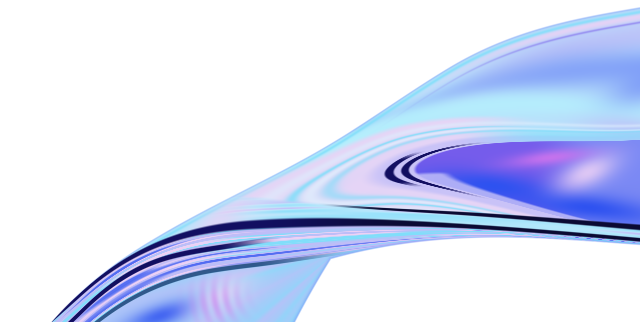
This background is drawn by a WebGL 1 fragment shader. Its source:

```glsl
precision highp float;
// A glassy iridescent ribbon sweeping over white from lower left to upper right.
// Cubic curves bound its folds, nested hairpins shape the loop and the eye, and
// stretched noise and soft blobs add reflections. y points down.
uniform vec2 u_resolution;

const vec2 CANVAS = vec2(7.68, 3.88);
const float HAIRPIN_WIDTH = 0.344, EYE_TIP = 4.98;
const vec3 PALE = vec3(0.87, 0.93, 0.99), ICE = vec3(0.71, 0.94, 0.99);
const vec3 CYAN = vec3(0.50, 0.87, 0.98), LAVENDER = vec3(0.75, 0.74, 0.97);
const vec3 PINK = vec3(0.93, 0.82, 0.96), ORCHID = vec3(0.80, 0.45, 0.93);
const vec3 PERI = vec3(0.49, 0.61, 0.97), BLUE = vec3(0.18, 0.32, 0.94);
const vec3 VIOLET = vec3(0.46, 0.36, 0.92), NAVY = vec3(0.07, 0.06, 0.38);
const vec3 INK = vec3(0.04, 0.04, 0.20), TEAL = vec3(0.12, 0.30, 0.50);

float hash(vec2 p) { return fract(sin(dot(p, vec2(41.3, 289.1))) * 4375.5); }

float noise(vec2 p) {
  vec2 i = floor(p), f = fract(p), o = vec2(1, 0);
  f *= f * (3.0 - 2.0 * f);
  return mix(mix(hash(i), hash(i + o), f.x), mix(hash(i + o.yx), hash(i + 1.0), f.x), f.y);
}

// Cubic between knots (x, y, slope), straight beyond both ends
float segment(float x, vec3 a, vec3 b) {
  float h = b.x - a.x, t = clamp((x - a.x) / h, 0.0, 1.0), k = 1.0 - t;
  return k * k * (a.y * (1.0 + 2.0 * t) + h * a.z * t)
       + t * t * (b.y * (3.0 - 2.0 * t) - h * b.z * k)
       + a.z * min(x - a.x, 0.0) + b.z * max(x - b.x, 0.0);
}

float curve(float x, vec3 a, vec3 b, vec3 c) {
  return x < b.x ? segment(x, a, b) : segment(x, b, c);
}

float glow(float d, float w) { return exp(-d * d / (w * w)); }
float band(float d, float w) { return 1.0 - smoothstep(w * 0.6, w + 0.012, abs(d)); }

float blob(vec2 p, float x, float y, float rx, float ry, float slope) {
  vec2 q = p - vec2(x, y);
  return glow(length(vec2(q.x / rx, (q.y - slope * q.x) / ry)), 1.0);
}

float topEdge(float x) {
  vec3 joint = vec3(4.2, 1.59, -0.64);
  return x < joint.x
    ? curve(x, vec3(0.62, 3.88, -1.15), vec3(2, 2.79, -0.58), joint)
    : curve(x, joint, vec3(5.4, 0.81, -0.6), vec3(7.68, 0.09, -0.17));
}

// Broad sheen above the folds; e is the depth below the top edge
vec3 sheen(vec2 p, float e) {
  float right = smoothstep(4.3, 7.0, p.x);
  float streak = noise(vec2(p.x * 0.5, e * 9.0 - p.x));
  vec3 c = mix(mix(CYAN, PALE, 0.35 + 0.4 * streak), mix(ICE, LAVENDER, 0.3), right);
  c = mix(c, LAVENDER, 0.75 * right * glow(e - 0.34, 0.22));
  float sweep = curve(p.x, vec3(4.6, 1.42, -0.4), vec3(6, 0.98, -0.2), vec3(7.68, 0.82, 0));
  c = mix(c, PERI, (0.25 + 0.6 * right) * glow(p.y - sweep, 0.06 + 0.17 * right));
  float shine = curve(p.x, vec3(4.4, 1.62, -0.4), vec3(6, 1.25, -0.05), vec3(7.68, 1.36, 0.1));
  c = mix(c, ICE, 0.8 * glow(p.y - shine, 0.15));
  c = mix(c, PERI, 0.85 * blob(p, 7.75, 1.0, 0.45, 0.25, -0.3));
  c = mix(c, LAVENDER, 0.8 * blob(p, 7.6, 1.58, 0.6, 0.16, 0.1));
  // Thin rim reflections
  c = mix(c, PINK, 0.8 * right * glow(e - 0.11, 0.05));
  c = mix(c, VIOLET, 0.5 * right * glow(e - 0.18, 0.014));
  c = mix(c, CYAN, 0.8 * glow(e - 0.055, 0.022));
  return mix(c, PERI, 0.6 * glow(e, 0.018));
}

// Nested hairpins; s is the x of the tip, d the offset from their axis
vec3 hairpins(vec3 c, vec2 p, float s, float d) {
  float fade = 1.0 - smoothstep(5.4, 6.6, p.x) * step(d, 0.0);
  c = mix(c, PINK, 0.85 * fade * smoothstep(2.0, 2.7, s));
  c = mix(c, PALE, 0.6 * glow(s - 3.1, 0.25));
  c = mix(c, CYAN, 0.85 * fade * glow(s - 3.5, 0.1));
  c = mix(c, PALE, 0.8 * glow(s - 3.72, 0.12));
  c = mix(c, CYAN, 0.6 * glow(s - 3.95, 0.11));
  c = mix(c, LAVENDER, 0.75 * smoothstep(4.3, 4.6, s));
  c = mix(c, CYAN, 0.6 * (1.0 - fade) * glow(s - 4.5, 0.8));
  c = mix(c, NAVY, band(s - 4.67, 0.06) * band(d, 0.21));
  c = mix(c, NAVY, band(s - 4.86, 0.05) * band(d, 0.34));
  // Eye interior
  vec3 eye = mix(VIOLET, BLUE, blob(p, 5.9, 2.24, 0.75, 0.17, 0.12));
  eye = mix(eye, PERI, 0.7 * smoothstep(6.3, 7.2, p.x));
  eye = mix(eye, BLUE, blob(p, 7.0, 2.49, 0.95, 0.16, 0.13));
  eye = mix(eye, PINK, 0.85 * blob(p, 7.05, 2.08, 0.35, 0.18, -0.35));
  eye = mix(eye, ORCHID, 0.9 * blob(p, 6.6, 1.9, 0.5, 0.09, -0.12));
  eye = mix(eye, LAVENDER, 0.85 * band(s - EYE_TIP, 0.42) * smoothstep(0.03, 0.08, d));
  return mix(c, eye, smoothstep(EYE_TIP - 0.03, EYE_TIP + 0.03, s));
}

// Streaked underside; g runs from 0 at the dark fold to 1 at the lower fold
vec3 underside(vec2 p, float g) {
  float n = noise(vec2(p.x * 0.7, g * 13.0)), m = noise(vec2(p.x * 0.5 + 7.0, g * 22.0));
  vec3 c = mix(mix(CYAN, LAVENDER, smoothstep(0.2, 0.6, n)), PINK, smoothstep(0.55, 0.9, m));
  c = mix(c, BLUE, 0.75 * smoothstep(0.7, 0.9, n));
  c = mix(c, NAVY, (1.0 - smoothstep(2.6, 3.4, p.x)) * band(g - 0.42 - 0.05 * sin(p.x * 3.0), 0.07));
  // Rays fan out from the notch
  float ray = noise(vec2(atan(p.y - 3.0, 4.08 - p.x) * 16.0, p.x * 0.6));
  vec3 fan = mix(CYAN, LAVENDER, 0.2 + 0.7 * ray);
  fan = mix(fan, BLUE, 0.85 * blob(p, 1.95, 3.8, 0.45, 0.14, -0.3));
  fan = mix(fan, PINK, 0.7 * blob(p, 2.65, 3.55, 0.4, 0.22, -0.4));
  float rings = 0.5 + 0.5 * sin(45.0 * length(p - vec2(3.3, 3.5)));
  fan = mix(fan, ORCHID, 0.45 * rings * blob(p, 2.6, 3.65, 0.28, 0.25, 0.0));
  c = mix(c, fan, smoothstep(0.98, 1.08, g));
  return mix(c, TEAL, 0.9 * (1.0 - smoothstep(3.0, 4.4, p.x)) * band(g - 1.0, 0.06));
}

void main() {
  vec2 p = vec2(gl_FragCoord.x, u_resolution.y - gl_FragCoord.y) / u_resolution * CANVAS;
  float x = p.x, e = p.y - topEdge(x), pixel = CANVAS.x / u_resolution.x;
  float d = p.y - curve(x, vec3(3.6, 2.4, -0.3), vec3(4.9, 2.05, -0.1), vec3(7.68, 2.25, 0.04));
  float f = p.y - curve(x, vec3(1, 3.52, -0.9), vec3(3, 2.71, -0.06), vec3(7.68, 2.89, 0.09));
  float seam = p.y - curve(x, vec3(3.6, 2.44, 0.1), vec3(5.5, 2.57, 0.06), vec3(7.68, 2.74, 0.08));
  vec3 c = hairpins(sheen(p, e), p, x - d * d / (HAIRPIN_WIDTH * HAIRPIN_WIDTH), d);
  // Streaks, seam and dark fold
  float n = noise(vec2(x * 0.6, f * 28.0));
  vec3 strip = mix(mix(CYAN, PALE, n), LAVENDER, smoothstep(0.55, 0.85, n));
  c = mix(c, strip, smoothstep(-0.03, 0.03, seam) * smoothstep(2.4, 3.6, x));
  c = mix(c, INK, smoothstep(3.8, 4.6, x) * band(seam, 0.008 + 0.008 * max(x - 4.5, 0.0)));
  c = mix(c, underside(p, f / mix(0.5, 0.1, smoothstep(2.6, 6.5, x))), smoothstep(-0.015, 0.015, f));
  c = mix(c, mix(NAVY, INK, smoothstep(3.0, 5.0, x)), band(f, 0.02 + 0.04 * glow(x - 3.4, 1.5)));
  // Ribbon outline
  float bottom = curve(x, vec3(3.97, 3.12, -0.28), vec3(6, 2.86, 0), vec3(7.68, 2.95, 0.07));
  float drop = p.y - 3.12, side = 3.97 - 0.62 * drop + 0.07 * drop * drop;
  float low = max(bottom - p.y, (side - x) * 0.85);
  c = mix(c, PERI, 0.6 * glow(low, 0.025));
  float inside = smoothstep(-pixel, pixel, min(e * 0.86, low));
  gl_FragColor = vec4(mix(vec3(1), c, inside), 1.0);
}
```
